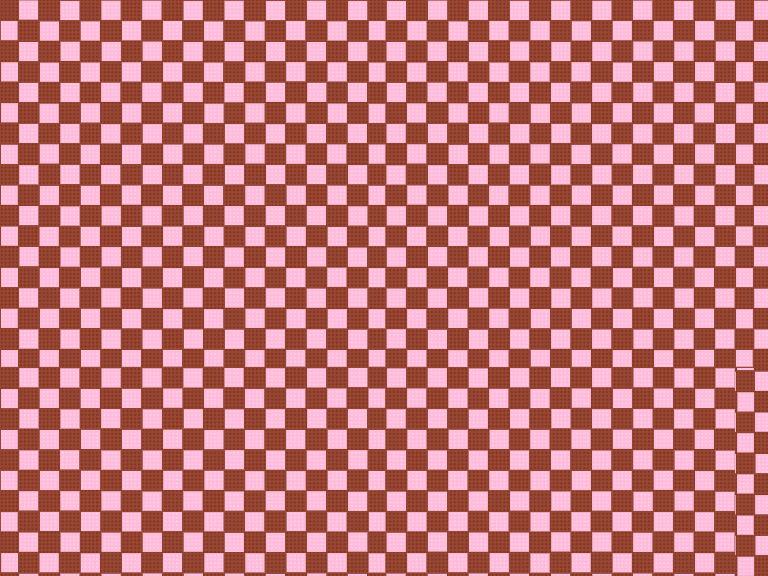
Give the GLSL for this pattern, as a WebGL 1 fragment shader.

```glsl
precision highp float;
// Woven checkerboard: pink squares inset on a brown cloth with a fine twill.
// A swatch of 18 by 18 checks repeats, its last row and column cut slightly
// narrow; gradient noise and a per-check hash vary the cloth and the edges.

uniform vec2 u_resolution;

// Lengths are fractions of the canvas width, measured from the top left.
#define CHECK 0.02676
#define SWATCH 0.4785
#define SWATCH_START vec2(0.0241, 0.0)
#define SLIPPED_CORNER vec2(0.957, 0.479)
#define SLIP vec2(0.0015, 0.0045)
// Fractions of one check.
#define INSET 0.032
#define JITTER 0.025
#define THREADS 5.4
#define BROWN vec3(0.595, 0.280, 0.208)
#define BROWN_DARK vec3(0.520, 0.212, 0.122)
#define PINK vec3(1.000, 0.735, 0.842)
#define PINK_LIGHT vec3(1.000, 0.800, 0.930)

vec2 hash2(vec2 p) {
  p = vec2(dot(p, vec2(127.1, 311.7)), dot(p, vec2(269.5, 183.3)));
  return fract(sin(p) * 43758.55);
}

float cornerSlope(vec2 corner, vec2 offset) {
  return dot(hash2(corner) * 2.0 - 1.0, offset);
}

float gradientNoise(vec2 p) {
  vec2 i = floor(p), f = fract(p);
  vec2 w = f * f * f * (f * (f * 6.0 - 15.0) + 10.0);
  vec2 e = vec2(1.0, 0.0);
  float a = mix(cornerSlope(i, f), cornerSlope(i + e, f - e), w.x);
  float b = mix(cornerSlope(i + e.yx, f - e.yx),
                cornerSlope(i + e.xx, f - e.xx), w.x);
  return mix(a, b, w.y);
}

// Crossed diagonal threads, 0 to 1, fading out where pixels are too coarse.
float twill(vec2 p, float pixel) {
  vec2 phase = 3.14159 * THREADS * vec2(p.x + p.y, p.x - p.y);
  float dots = sin(phase.x) * sin(phase.y);
  float fade = 1.0 - smoothstep(0.45, 0.8, pixel * THREADS);
  return 0.5 + 0.5 * dots * fade;
}

void main() {
  vec2 p = vec2(gl_FragCoord.x, u_resolution.y - gl_FragCoord.y) / u_resolution.x;
  float pixel = 1.0 / (u_resolution.x * CHECK);

  // The lower right strip of cloth sits slightly out of register.
  vec2 slipped = step(SLIPPED_CORNER, p);
  vec2 clothPos = p - SWATCH_START - SLIP * slipped.x * slipped.y;

  // Find the check inside its swatch, and its possibly narrowed size.
  vec2 swatch = floor(clothPos / SWATCH);
  vec2 q = (clothPos - swatch * SWATCH) / CHECK;
  vec2 check = floor(q);
  vec2 size = min(vec2(1.0), SWATCH / CHECK - check);
  float isPink = 1.0 - mod(check.x + check.y, 2.0);

  // Signed distance to the inset square, nudged a little per check.
  vec2 nudge = (hash2(check + swatch * 18.0) - 0.5) * JITTER;
  vec2 edge = abs(q - check - 0.5 * size - nudge) - 0.5 * size + INSET;
  float dist = max(edge.x, edge.y);
  float cover = isPink * (1.0 - smoothstep(-0.6 * pixel, 0.6 * pixel, dist));

  // Weave both cloths, with soft wear in the brown one.
  vec2 fabric = p / CHECK;
  float weave = twill(fabric, pixel);
  float wear = gradientNoise(fabric * 0.8) + 0.8 * gradientNoise(fabric * 3.1);
  float shade = smoothstep(0.35, 0.95, weave + 0.22 * wear);
  float rim = isPink * (1.0 - smoothstep(0.0, 0.08, abs(dist)));
  vec3 brown = mix(BROWN, BROWN_DARK, clamp(shade + 0.4 * rim, 0.0, 1.0));
  brown *= 1.0 + 0.05 * wear;
  vec3 pink = mix(PINK, PINK_LIGHT, smoothstep(0.4, 1.0, weave));

  gl_FragColor = vec4(mix(brown, pink, cover), 1.0);
}
```
